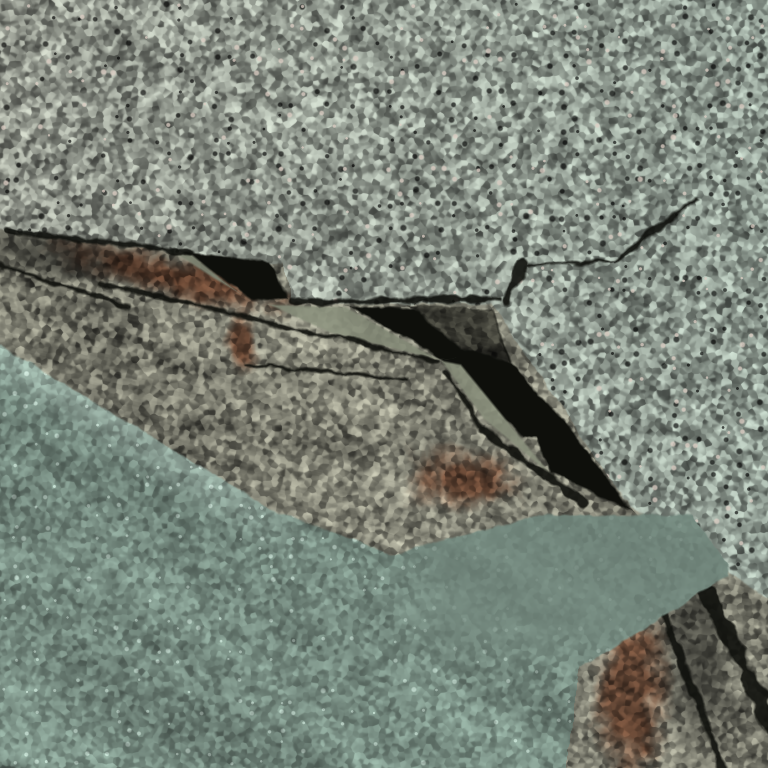
Give the GLSL for this texture, as a three.js fragment shader.

```glsl
// Split slabs of speckled stone: a grainy upper slab, a rust-stained bed below
// an open black crevice, and a smooth green-grey slab folded over the front.
// Regions are edge profiles and convex quads, textured with soft cell noise.
#define EDGE 0.0022
#define ROUGHNESS 0.009
#define GRAIN_SCALE 150.0
#define GRAIN_CONTRAST 0.85
#define UPPER_COLOR vec3(0.545, 0.575, 0.545)
#define BED_COLOR vec3(0.48, 0.48, 0.43)
#define FRONT_COLOR vec3(0.445, 0.525, 0.485)
#define RUST_COLOR vec3(0.34, 0.2, 0.13)
#define VOID_COLOR vec3(0.055, 0.06, 0.045)
#define PALE_COLOR vec3(0.5, 0.52, 0.45)

varying vec2 vUv;

float hash(vec2 p) {
  vec3 q = fract(p.xyx * 0.1031);
  q += dot(q, q.yzx + 33.33);
  return fract((q.x + q.y) * q.z);
}

float noise(vec2 p) {
  vec2 i = floor(p), f = fract(p), e = vec2(1, 0);
  f = f * f * (3.0 - 2.0 * f);
  return mix(mix(hash(i), hash(i + e), f.x), mix(hash(i + e.yx), hash(i + e.xx), f.x), f.y);
}

float fbm(vec2 p) {
  float sum = 0.0, amp = 0.533;
  for (int i = 0; i < 4; i++) {
    sum += amp * noise(p);
    p = p * 2.03 + 17.0;
    amp *= 0.5;
  }
  return sum;
}

// Softly blended crystal cells, each with a random brightness
float crystals(vec2 p) {
  float sum = 0.0, total = 0.0;
  for (int k = 0; k < 9; k++) {
    vec2 c = floor(p) + vec2(mod(float(k), 3.0), k / 3) - 1.0;
    vec2 d = c + vec2(hash(c + 51.0), hash(c + 97.0)) - p;
    float w = exp(-7.0 * dot(d, d));
    sum += w * hash(c);
    total += w;
  }
  return sum / total - 0.5;
}

// Scattered dots, one possible in each cell
float flecks(vec2 p, float density) {
  vec2 c = floor(p), d = fract(p) - 0.3 - 0.4 * vec2(hash(c + 7.0), hash(c + 29.0));
  float r = 0.15 + 0.2 * hash(c + 71.0);
  return step(hash(c + 13.0), density) * (1.0 - smoothstep(r * 0.4, r, length(d)));
}

float fill(float d) { return 1.0 - smoothstep(-EDGE, EDGE, d); }
float rise(float x, float a, float b, float dy) { return dy * clamp((x - a) / (b - a), 0.0, 1.0); }

float side(vec2 p, vec2 a, vec2 b) {
  vec2 e = normalize(b - a);
  return dot(p - a, vec2(-e.y, e.x));
}

// Convex quad, corners clockwise in pairs
float quad(vec2 p, vec4 u, vec4 v) {
  return fill(max(max(side(p, u.xy, u.zw), side(p, u.zw, v.xy)),
                  max(side(p, v.xy, v.zw), side(p, v.zw, u.xy))));
}

// Uneven dark line from s.xy to s.zw
float crack(vec2 p, vec4 s, float width) {
  vec2 e = s.zw - s.xy, d = p - s.xy;
  d -= e * clamp(dot(d, e) / dot(e, e), 0.0, 1.0);
  return fill(length(d) - width * (0.35 + 1.1 * noise(p * 70.0)));
}

// Ragged blot: centre and radius in s
float stain(vec2 p, vec4 s, float slope) {
  vec2 d = p - s.xy;
  d.y -= slope * d.x;
  return 1.0 - smoothstep(0.35, 1.3, length(d / s.zw) + 0.9 * fbm(p * 38.0) - 0.45);
}

void main() {
  vec2 uv = vUv, p = uv + ROUGHNESS * (vec2(fbm(uv * 45.0), fbm(uv * 45.0 + 60.0)) - 0.5);
  float x = p.x, cloud = fbm(uv * 7.0) - 0.5;
  float speckle = GRAIN_CONTRAST * (crystals(uv * GRAIN_SCALE) + 0.35 * crystals(uv * 85.0));

  // Stained bed with sloping streaks
  float bedding = fbm(vec2(uv.x * 9.0, (uv.y + 0.23 * uv.x) * 75.0));
  vec3 col = BED_COLOR * (0.75 + speckle + 0.5 * (cloud + bedding));
  float rust = stain(p, vec4(0.6, 0.375, 0.065, 0.04), -0.1);
  rust = max(rust, stain(p, vec4(0.82, 0.1, 0.045, 0.13), 0.0));
  rust = max(rust, stain(p, vec4(0.23, 0.638, 0.14, 0.028), -0.25));
  rust = max(rust, stain(p, vec4(0.315, 0.56, 0.018, 0.045), 0.0));
  col = mix(col, RUST_COLOR * (1.0 + speckle), 0.8 * rust);
  float shade = max(stain(p, vec4(0.08, 0.665, 0.12, 0.025), -0.2), stain(p, vec4(0.91, 0.14, 0.05, 0.13), -1.0));
  col *= 1.0 - shade * (0.25 + 0.35 * bedding);

  // Upper slab
  float lip = 0.7 + rise(x, 0.0, 0.37, -0.045) + rise(x, 0.37, 0.38, -0.05)
    + rise(x, 0.64, 0.82, -0.264) + rise(x, 0.82, 1.0, -0.12);
  vec3 upper = UPPER_COLOR * (1.0 + speckle + 0.18 * cloud) * mix(vec3(1, 0.975, 0.96), vec3(0.99, 1.02, 1.01), uv.x);
  upper *= 1.0 - 0.65 * flecks(uv * 62.0, 0.22);
  upper = mix(upper, vec3(0.87, 0.81, 0.77), 0.75 * flecks(uv * 70.0, 0.1));
  col = mix(col, upper, fill(lip - p.y));

  // Crevice, then the grey facet and pale ledges inside it
  float hollow = quad(p, vec4(0.24, 0.672, 0.352, 0.659), vec4(0.375, 0.609, 0.326, 0.609));
  hollow = max(hollow, quad(p, vec4(0.455, 0.601, 0.64, 0.598), vec4(0.665, 0.528, 0.573, 0.534)));
  hollow = max(hollow, quad(p, vec4(0.573, 0.536, 0.66, 0.535), vec4(0.755, 0.427, 0.68, 0.43)));
  hollow = max(hollow, quad(p, vec4(0.66, 0.535, 0.755, 0.427), vec4(0.822, 0.336, 0.715, 0.385)));
  col = mix(col, VOID_COLOR, hollow);
  float facet = quad(p, vec4(0.535, 0.603, 0.64, 0.598), vec4(0.662, 0.53, 0.6, 0.545));
  col = mix(col, vec3(0.23, 0.23, 0.2) * (0.5 + bedding + speckle), facet);
  float ledge = quad(uv, vec4(0.352, 0.603, 0.45, 0.6), vec4(0.57, 0.532, 0.43, 0.567));
  ledge = max(ledge, quad(uv, vec4(0.575, 0.53, 0.6, 0.525), vec4(0.717, 0.382, 0.63, 0.455)));
  ledge = max(ledge, quad(uv, vec4(0.225, 0.668, 0.25, 0.668), vec4(0.318, 0.612, 0.28, 0.637)));
  col = mix(col, PALE_COLOR * (1.0 + 0.12 * speckle + 0.3 * cloud), ledge);

  // Cracks
  float gap = crack(p, vec4(0.01, 0.7, 0.25, 0.671), 0.004);
  gap = max(gap, crack(p, vec4(0, 0.655, 0.17, 0.6), 0.003));
  gap = max(gap, crack(p, vec4(0.13, 0.63, 0.57, 0.53), 0.003));
  gap = max(gap, crack(p, vec4(0.38, 0.606, 0.65, 0.612), 0.004));
  gap = max(gap, crack(p, vec4(0.32, 0.525, 0.53, 0.507), 0.002));
  gap = max(gap, crack(p, vec4(0.58, 0.515, 0.63, 0.44), 0.003));
  gap = max(gap, crack(p, vec4(0.63, 0.44, 0.76, 0.345), 0.005));
  gap = max(gap, crack(p, vec4(0.66, 0.61, 0.68, 0.655), 0.007));
  gap = max(gap, crack(p, vec4(0.68, 0.655, 0.8, 0.66), 0.002));
  gap = max(gap, crack(p, vec4(0.8, 0.66, 0.905, 0.742), 0.0035));
  gap = max(gap, crack(p, vec4(0.91, 0.25, 1.01, 0.05), 0.011));
  gap = max(gap, crack(p, vec4(0.86, 0.21, 0.94, 0), 0.005));
  col = mix(col, VOID_COLOR, 0.9 * gap);

  // Smooth front slab with its raised fold
  float top = 0.551 + rise(x, 0.0, 0.35, -0.213) + rise(x, 0.35, 0.51, -0.061)
    + rise(x, 0.51, 0.7, 0.052) + rise(x, 0.9, 0.948, -0.063);
  float base = rise(x, 0.735, 0.755, 0.14) + rise(x, 0.755, 0.948, 0.12) - 0.01;
  float fold = smoothstep(0.48, 0.6, uv.x) * smoothstep(0.1, 0.2, uv.y);
  float sweep = fbm(vec2(uv.x * 5.0, (uv.y + 0.55 * uv.x) * 22.0)) - 0.5;
  vec3 face = FRONT_COLOR * (1.0 + mix(0.55, 0.13, fold) * speckle + mix(0.4, 0.12, fold) * sweep);
  face += 0.1 * smoothstep(-0.075, 0.0, p.y - top) * (1.0 - smoothstep(0.25, 0.45, x));
  face += 0.2 * flecks(uv * 75.0, 0.14) * (1.0 - 0.8 * fold);
  col = mix(col, face, fill(max(p.y - top, max(base - p.y, x - 0.948))));
  gl_FragColor = vec4(col, 1.0);
}
```
